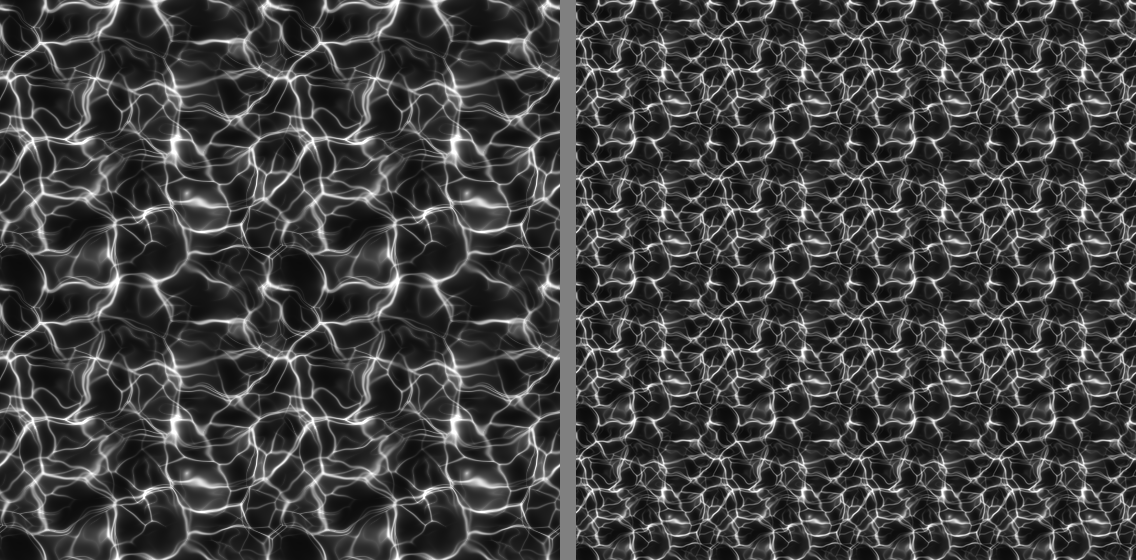
Left: one tile. Right: repeated 2 by 2.
Write a WebGL 2 fragment shader that draws this texture.

```glsl
#version 300 es
precision highp float;
// Rippling water caustics: braided white filaments over near-black water, two tiles each way.
uniform vec2 u_resolution;
out vec4 fragColor;

// Random pair for a lattice cell, wrapping after "period" cells
vec2 hash2(vec2 cell, vec2 period, float seed) {
    vec2 c = floor(mod(cell + 0.5, period)) + seed * 17.0;
    vec3 h = fract(c.xyx * vec3(0.1031, 0.1030, 0.0973));
    h += dot(h, h.yzx + 33.33);
    return fract((h.xx + h.yz) * h.zy);
}

float corner(vec2 cell, vec2 f, vec2 offset, vec2 period, float seed) {
    return dot(hash2(cell + offset, period, seed) * 2.0 - 1.0, f - offset);
}

// Tiling gradient noise, roughly -0.5 to 0.5
float noise(vec2 p, vec2 period, float seed) {
    vec2 q = p * period, cell = floor(q), f = q - cell;
    vec2 u = f * f * f * (f * (f * 6.0 - 15.0) + 10.0);
    float low = mix(corner(cell, f, vec2(0, 0), period, seed),
                    corner(cell, f, vec2(1, 0), period, seed), u.x);
    float high = mix(corner(cell, f, vec2(0, 1), period, seed),
                     corner(cell, f, vec2(1, 1), period, seed), u.x);
    return mix(low, high, u.y);
}

vec2 noise2(vec2 p, vec2 period, float seed) {
    return vec2(noise(p, period, seed), noise(p, period, seed + 1.0));
}

// Thin bright creases where the noise crosses zero
float crease(vec2 p, vec2 period, float seed) {
    return pow(1.0 - min(abs(noise(p, period, seed)), 1.0), 18.0);
}

// Glowing borders of a tiling Voronoi pattern; overlaps brighten the junctions
float network(vec2 p, vec2 period, float width, float seed) {
    vec2 q = p * period, cell = floor(q), f = q - cell;
    vec2 nearest = vec2(9.0), home = vec2(0.0);
    for (int y = -1; y <= 1; y++)
    for (int x = -1; x <= 1; x++) {
        vec2 g = vec2(x, y);
        vec2 r = g + hash2(cell + g, period, seed) - f;
        if (dot(r, r) < dot(nearest, nearest)) { nearest = r; home = g; }
    }
    float glow = 0.0;
    for (int y = -2; y <= 2; y++)
    for (int x = -2; x <= 2; x++) {
        vec2 g = home + vec2(x, y);
        vec2 r = g + hash2(cell + g, period, seed) - f;
        vec2 span = r - nearest;
        if (dot(span, span) > 0.0001) {
            float d = max(dot(0.5 * (nearest + r), normalize(span)), 0.0);
            glow += 0.8 * exp(-d * d / (width * width)) + 0.22 * exp(-d / (width * 3.2));
        }
    }
    return glow;
}

// Soft spot that wraps round the tile
float flare(vec2 p, vec2 center, float size) {
    return exp(-length(fract(p - center + 0.5) - 0.5) / size);
}

void main() {
    vec2 p = gl_FragCoord.xy / u_resolution * 2.0;

    // Bend the water surface at three scales
    vec2 q = p + 0.11 * noise2(p, vec2(3, 3), 1.0);
    q += 0.05 * noise2(p, vec2(7, 8), 3.0);
    q += 0.021 * noise2(p, vec2(15, 17), 5.0);

    // Strands of one network drift apart and rejoin
    float width = 0.023 * (1.0 + 1.1 * noise(p, vec2(6, 5), 7.0));
    float light = 0.0;
    for (int i = 0; i < 3; i++) {
        float k = float(i);
        vec2 drift = 0.04 * k * noise2(p, vec2(5, 6), 9.0 + 2.0 * k);
        light += (0.6 - 0.15 * k) * network(q + drift, vec2(5, 6), width, 20.0);
    }
    light *= mix(0.22, 1.0, smoothstep(-0.35, 0.3, noise(p, vec2(8, 9), 15.0)));

    // Finer mesh gathers in a band across each tile
    float band = 0.5 + 0.5 * cos(6.28318 * (p.y - 0.45));
    float mesh = smoothstep(0.2, 0.95, 0.5 * band + 0.3 + noise(p, vec2(5, 5), 16.0));
    light += 0.5 * mesh * network(q + 0.02 * noise2(p, vec2(9, 7), 17.0), vec2(8, 10), 0.034, 22.0);

    // Dim cloudy depth with faint folded wisps at two scales
    float cloud = smoothstep(-0.25, 0.5, noise(q, vec2(8, 7), 24.0));
    float wispMask = smoothstep(-0.15, 0.35, noise(p, vec2(6, 7), 26.0));
    float fineMask = smoothstep(0.0, 0.35, noise(p, vec2(7, 8), 28.0));
    float water = 0.04 + 0.12 * cloud;
    water += 0.22 * crease(q, vec2(7, 9), 25.0) * wispMask;
    water += 0.3 * crease(q, vec2(11, 15), 27.0) * fineMask;

    // Focused hot spots
    float hot = flare(q, vec2(0.68, 0.31), 0.013) + flare(q, vec2(0.40, 0.98), 0.014);
    float haze = flare(q, vec2(0.74, 0.26), 0.03);
    light = light * (1.0 + 1.5 * hot) + 0.9 * hot + 0.15 * haze;

    // Deepen the shadows while keeping the filaments white
    float tone = water + 0.97 * (1.0 - exp(-1.4 * light));
    tone = 0.03 + 0.97 * pow(clamp(tone, 0.0, 1.0), 1.3);
    fragColor = vec4(vec3(tone), 1.0);
}
```
